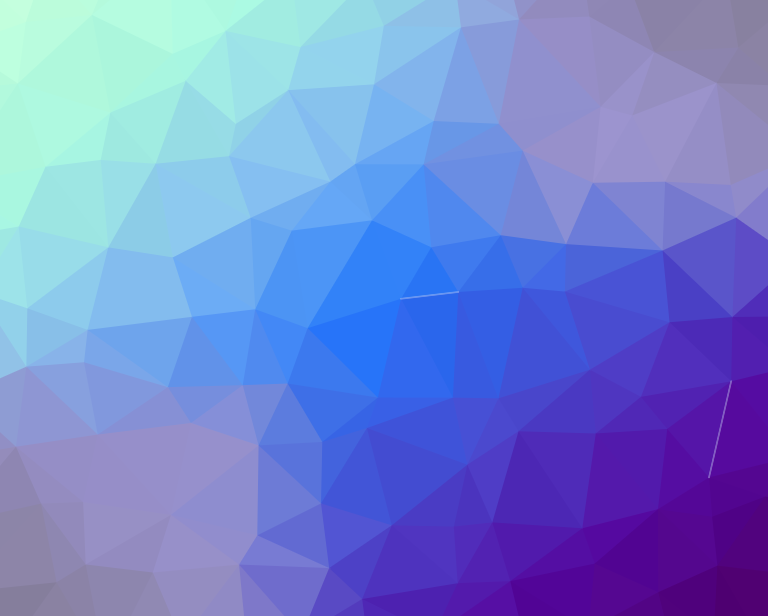
A Shadertoy shader for this background:

```glsl
// Low-poly gradient: a jittered lattice is split into flat triangles, each
// tinted by a smooth colour field sampled at its centroid. The field runs
// mint-blue-plum down one diagonal and fades to lilac grey off that diagonal.

const float ROWS = 9.0;           // lattice cells per canvas height
const float JITTER = 0.33;        // largest vertex offset, in cells
const float TINT_VARIATION = 0.012;
const float SEAM_WIDTH = 0.0013;  // in canvas heights
const float SEAM_OPACITY = 0.4;
const vec3 SEAM_COLOR = vec3(0.78, 0.82, 0.95);
const vec3 LILAC = vec3(0.60, 0.57, 0.80);
const vec3 GREY = vec3(0.53, 0.50, 0.62);

// Evenly spaced stops from the upper left to the lower right
const vec3 RAMP[7] = vec3[7](
    vec3(0.76, 1.00, 0.86), vec3(0.66, 0.97, 0.88), vec3(0.51, 0.73, 0.94),
    vec3(0.12, 0.46, 0.99), vec3(0.29, 0.29, 0.81), vec3(0.33, 0.03, 0.62),
    vec3(0.31, 0.00, 0.42));

// Ends of the two light seams, in canvas heights; lattice vertices snap to them
const vec2 SEAM_ENDS[4] = vec2[4](
    vec2(0.651, 0.515), vec2(0.744, 0.526),
    vec2(1.187, 0.381), vec2(1.151, 0.225));

vec2 hash2(vec2 p) {
    vec3 q = fract(p.xyx * vec3(0.1031, 0.1030, 0.0973));
    q += dot(q, q.yzx + 33.33);
    return fract((q.xx + q.yz) * q.zy);
}

// Position of the lattice vertex belonging to a cell
vec2 latticeVertex(vec2 id) {
    for (int i = 0; i < 4; i++) {
        vec2 pin = SEAM_ENDS[i] * ROWS;
        if (all(lessThan(abs(floor(pin) - id), vec2(0.5)))) return pin;
    }
    return id + 0.5 + JITTER * (2.0 * hash2(id + 40.0) - 1.0);
}

// Smooth colour at uv, with 0 to 1 on both axes
vec3 colorField(vec2 uv) {
    uv = clamp(uv, 0.0, 1.0);
    float along = 0.5 * (uv.x + 1.0 - uv.y);
    float across = abs(uv.x + uv.y - 1.0);
    float stop = along * 6.0;
    int i = int(min(floor(stop), 5.0));
    vec3 diagonal = mix(RAMP[i], RAMP[i + 1], stop - float(i));
    vec3 muted = mix(LILAC, GREY, smoothstep(0.6, 0.98, across));
    float fade = smoothstep(0.0, 0.5, across - 2.0 * abs(along - 0.5));
    return mix(diagonal, muted, fade);
}

// Signed distance to the line a-b, positive on its right
float edgeDistance(vec2 p, vec2 a, vec2 b) {
    vec2 e = normalize(b - a);
    return dot(p - a, vec2(e.y, -e.x));
}

// Adds one counterclockwise triangle: colour in rgb, coverage in w
void addTriangle(inout vec4 sum, vec2 p, vec2 a, vec2 b, vec2 c, float pixel) {
    float d = max(edgeDistance(p, a, b),
              max(edgeDistance(p, b, c), edgeDistance(p, c, a)));
    float cover = clamp(0.5 - d / pixel, 0.0, 1.0);
    if (cover <= 0.0) return;
    vec2 center = (a + b + c) / 3.0;
    float aspect = iResolution.x / iResolution.y;
    vec3 tint = colorField(center / (ROWS * vec2(aspect, 1.0)));
    tint += TINT_VARIATION * (2.0 * hash2(floor(center * 64.0)).x - 1.0);
    sum += cover * vec4(tint, 1.0);
}

float segmentDistance(vec2 p, vec2 a, vec2 b) {
    vec2 ap = p - a, ab = b - a;
    return length(ap - ab * clamp(dot(ap, ab) / dot(ab, ab), 0.0, 1.0));
}

void mainImage(out vec4 fragColor, in vec2 fragCoord) {
    vec2 canvas = fragCoord / iResolution.y;
    vec2 p = canvas * ROWS;
    float pixel = ROWS / iResolution.y;
    vec2 base = floor(p - 0.5);

    // Gather the triangles of nearby quads, cut along the shorter diagonal
    vec4 sum = vec4(0.0);
    for (int y = -1; y <= 1; y++)
    for (int x = -1; x <= 1; x++) {
        vec2 id = base + vec2(x, y);
        vec2 a = latticeVertex(id);
        vec2 b = latticeVertex(id + vec2(1.0, 0.0));
        vec2 c = latticeVertex(id + vec2(1.0, 1.0));
        vec2 d = latticeVertex(id + vec2(0.0, 1.0));
        if (distance(a, c) < distance(b, d)) {
            addTriangle(sum, p, a, b, c, pixel);
            addTriangle(sum, p, a, c, d, pixel);
        } else {
            addTriangle(sum, p, a, b, d, pixel);
            addTriangle(sum, p, b, c, d, pixel);
        }
    }
    vec3 color = sum.rgb / max(sum.w, 0.001);

    // Fine light seams along two of the edges
    float aa = 1.0 / iResolution.y;
    for (int i = 0; i < 4; i += 2) {
        float d = segmentDistance(canvas, SEAM_ENDS[i], SEAM_ENDS[i + 1]);
        float line = 1.0 - smoothstep(0.0, aa, d - 0.5 * SEAM_WIDTH);
        color = mix(color, SEAM_COLOR, SEAM_OPACITY * line);
    }
    fragColor = vec4(clamp(color, 0.0, 1.0), 1.0);
}
```
